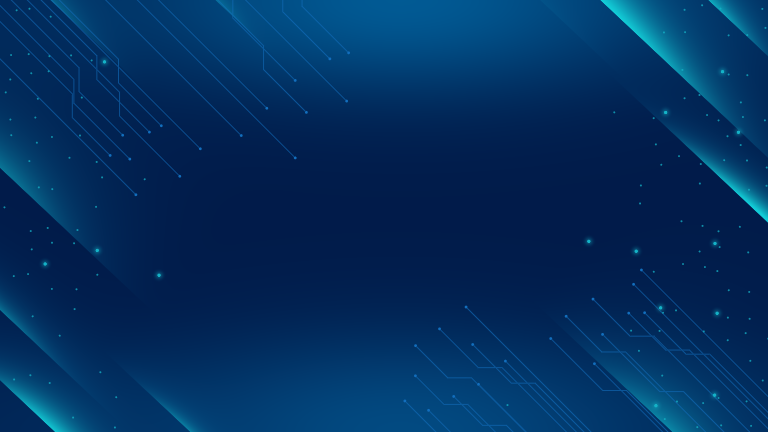
A WebGL 2 fragment shader for this background:

```glsl
#version 300 es
precision highp float;
// Navy technology backdrop: diagonal cyan light bands, circuit traces and sparks.
uniform vec2 u_resolution;
out vec4 outColor;

const vec3 NAVY = vec3(0.002, 0.105, 0.288);
const vec3 TOP_GLOW = vec3(0.005, 0.37, 0.60);
const vec3 BOTTOM_GLOW = vec3(0.01, 0.31, 0.53);
const vec3 BAND_BLUE = vec3(0.02, 0.36, 0.57);
const vec3 BAND_CYAN = vec3(0.07, 0.80, 0.84);
const vec3 TRACE_BLUE = vec3(0.07, 0.43, 0.74);
const vec3 SPARK_TEAL = vec3(0.08, 0.70, 0.78);
const float CENTER_X = 0.889;
const float BAND_SLOPE = 0.94;
const float TRACE_WIDTH = 0.0011;
const float TRACE_OPACITY = 0.62;
const float NODE_RADIUS = 0.0032;
const float JOG_SIZE = 0.055;

float pixel;   // size of one pixel in canvas heights

float hash(vec2 p) {
    vec3 q = fract(vec3(p.xyx) * 0.1031);
    q += dot(q, q.yzx + 33.33);
    return fract((q.x + q.y) * q.z);
}

// Smooth coverage of a shape from its signed distance.
float fill(float d) {
    return clamp(0.5 - d / pixel, 0.0, 1.0);
}

// Band with a crisp lower-left edge, brightest at the anchor.
void band(inout vec3 color, vec2 p, vec2 anchor, float width, float len, float strength) {
    vec2 along = normalize(vec2(1.0, -BAND_SLOPE));
    vec2 q = p - anchor;
    float across = dot(q, vec2(-along.y, along.x));
    float fade = 1.0 - smoothstep(0.0, len, abs(dot(q, along)));
    float light = strength * fade * exp(-max(across, 0.0) / width) * fill(-across);
    vec3 tint = mix(BAND_BLUE, BAND_CYAN, smoothstep(0.1, 0.9, light));
    color = mix(color, tint, min(light * 1.15, 1.0));
}

// Parallel diagonal traces: each lane ends in a node and may jog sideways.
// heading is +1 when the nodes lie at the lower right, -1 at the upper left.
float traces(vec2 p, float firstLane, float spacing, int count,
             float nearEnd, float spread, float heading) {
    float lane = p.x - (1.0 - p.y);
    float advance = p.x + (1.0 - p.y);
    float ink = 0.0;
    for (int i = 0; i < count; i++) {
        vec2 seed = vec2(float(i) + 3.0, firstLane * 40.0 + 17.0);
        float center = firstLane + spacing * (float(i) + 0.5 * hash(seed));
        float end = nearEnd + spread * hash(seed + 5.3);
        float back = (end - advance) * heading;
        float jog = JOG_SIZE * step(0.4, hash(seed + 9.1));
        float bend = back - 0.13 - 0.16 * hash(seed + 2.7);
        float offset = lane - center - clamp(bend, 0.0, jog);
        float slant = bend > 0.0 && bend < jog ? 2.0 : sqrt(2.0);
        float line = fill(max(abs(offset) / slant - TRACE_WIDTH, -back));
        float node = fill(length(vec2(lane - center, back)) / sqrt(2.0) - NODE_RADIUS);
        ink = max(ink, max(line * TRACE_OPACITY, node));
    }
    return ink;
}

// One random spark per grid cell, mostly near the left and right sides.
float sparks(vec2 p, float cell, float radius, float halo, float density, vec2 sides) {
    vec2 id = floor(p / cell);
    vec2 jitter = vec2(hash(id + 11.0), hash(id + 47.0));
    vec2 center = (id + 0.2 + 0.6 * jitter) * cell;
    float chance = density * smoothstep(sides.x, sides.y, abs(center.x - CENTER_X));
    float d = length(p - center);
    float glow = halo > 0.0 ? 0.6 * pow(max(1.0 - d / halo, 0.0), 2.0) : 0.0;
    return step(hash(id + 83.0), chance) * max(fill(d - radius), glow);
}

void main() {
    pixel = 1.0 / u_resolution.y;
    vec2 p = gl_FragCoord.xy * pixel;

    // Background with soft glows at the top and bottom
    float dx = p.x - CENTER_X - 0.04;
    float sideFade = exp(-dx * dx / 0.32);
    float topLight = sideFade * exp(-pow(1.0 - p.y, 2.0) / 0.045);
    float bottomLight = sideFade * exp(-p.y * p.y / 0.05);
    vec3 color = mix(NAVY, TOP_GLOW, 0.14 * smoothstep(0.2, 0.5, abs(p.y - 0.5)));
    color = mix(color, TOP_GLOW, 0.92 * topLight);
    color = mix(color, BOTTOM_GLOW, 0.88 * bottomLight);

    // Bands on the left
    band(color, p, vec2(0.116, 1.0), 0.07, 0.32, 0.50);
    band(color, p, vec2(0.498, 1.0), 0.05, 0.22, 0.50);
    band(color, p, vec2(0.0, 0.611), 0.13, 0.52, 0.58);
    band(color, p, vec2(0.0, 0.282), 0.05, 0.42, 0.58);
    band(color, p, vec2(0.127, 0.0), 0.075, 0.42, 0.85);
    band(color, p, vec2(0.44, 0.0), 0.04, 0.29, 0.60);

    // Bands on the right
    band(color, p, vec2(1.25, 1.0), 0.06, 0.30, 0.25);
    band(color, p, vec2(1.389, 1.0), 0.10, 0.80, 0.90);
    band(color, p, vec2(1.639, 1.0), 0.06, 0.38, 0.75);
    band(color, p, vec2(1.778, 0.484), 0.055, 0.54, 0.95);
    band(color, p, vec2(1.556, 0.0), 0.12, 0.46, 0.62);

    // Circuit traces in the four groups
    float ink = traces(p, -0.15, 0.038, 8, 0.54, 0.32, 1.0);
    ink = max(ink, traces(p, 0.24, 0.062, 8, 0.80, 0.26, 1.0));
    ink = max(ink, traces(p, -0.01, 0.042, 10, 1.75, 0.28, -1.0));
    ink = max(ink, traces(p, 0.48, 0.046, 9, 1.97, 0.25, -1.0));
    color = mix(color, TRACE_BLUE, ink);

    // Fine dust and larger glowing sparks
    float dust = sparks(p, 0.05, 0.0022, 0.0, 0.55, vec2(0.50, 0.78));
    float lights = sparks(p, 0.16, 0.0042, 0.017, 0.60, vec2(0.35, 0.80));
    color = mix(color, SPARK_TEAL, max(0.75 * dust, lights));

    outColor = vec4(color, 1.0);
}
```
